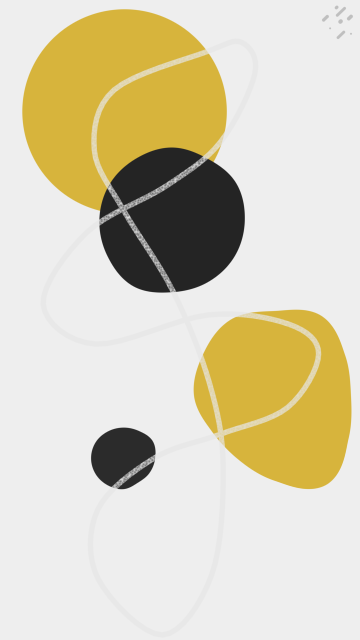
This background is drawn by a WebGL 2 fragment shader. Its source:

```glsl
#version 300 es
precision highp float;
// Abstract poster: a disc and soft blobs under one looping chalk ribbon.
// Blobs are splines in polar radius, the ribbon is a closed Catmull-Rom curve,
// and cellular noise gives the chalk its grain. Units: canvas width = 100.

uniform vec2 u_resolution;
out vec4 fragColor;

const vec3 PAPER = vec3(0.932);
const vec3 MUSTARD = vec3(0.843, 0.706, 0.235);
const vec3 INK = vec3(0.143);
const vec3 SOFT_INK = vec3(0.168);
const vec3 CHALK = vec3(0.902);
const vec3 SPECK = vec3(0.75);
const float RIBBON_HALF_WIDTH = 0.74;
const float CHALK_OPACITY = 0.74;
const float GRAIN_SCALE = 1.5;

const int SPOKES = 12;
const int KNOTS = 24;
const int STEPS = 8;
const int SPECKS = 8;

// Blob radii at equal angles, counter-clockwise from the right
const float INK_RADII[SPOKES] = float[](
  20.3, 20.6, 19.7, 20.1, 19.7, 19.9, 20.1, 20.5, 21.3, 20.1, 20.0, 20.2);
const float MUSTARD_RADII[SPOKES] = float[](
  21.1, 22.5, 25.7, 23.6, 24.5, 23.1, 22.5, 20.1, 20.4, 23.6, 28.5, 23.6);
const float PEBBLE_RADII[SPOKES] = float[](
  8.8, 9.4, 8.7, 8.5, 8.6, 8.9, 9.0, 8.9, 8.7, 8.6, 7.9, 8.3);

// Ribbon control knots
const vec2 RIBBON[KNOTS] = vec2[](
  vec2(67.1, 166.0), vec2(57.4, 163.4), vec2(31.7, 152.8), vec2(26.2, 136.1),
  vec2(34.3, 119.4), vec2(48.1, 96.8), vec2(58.2, 71.3), vec2(62.0, 48.1),
  vec2(58.8, 18.1), vec2(45.1, 1.4), vec2(27.3, 16.9), vec2(27.1, 36.1),
  vec2(42.8, 50.5), vec2(61.3, 57.2), vec2(79.9, 64.6), vec2(88.5, 79.4),
  vec2(80.3, 87.7), vec2(57.9, 90.3), vec2(26.6, 82.2), vec2(12.0, 93.3),
  vec2(24.1, 113.2), vec2(46.3, 126.2), vec2(61.3, 138.4), vec2(70.8, 157.4));

// Corner flecks: centre, half length, radius
const vec4 FLECKS[SPECKS] = vec4[](
  vec4(94.7, 174.5, 1.4, 0.4), vec4(90.4, 172.7, 0.7, 0.45),
  vec4(93.5, 175.7, 0.1, 0.45), vec4(97.2, 172.9, 0.45, 0.5),
  vec4(94.6, 171.8, 0.1, 0.55), vec4(94.7, 168.1, 1.1, 0.4),
  vec4(91.7, 169.9, 0.0, 0.25), vec4(97.5, 168.4, 0.0, 0.25));

vec2 catmullRom(vec2 a, vec2 b, vec2 c, vec2 d, float t) {
  return b + 0.5 * t * (c - a + t * (2.0 * a - 5.0 * b + 4.0 * c - d
    + t * (3.0 * (b - c) + d - a)));
}

float segmentDistance(vec2 p, vec2 a, vec2 b) {
  vec2 ab = b - a;
  float h = clamp(dot(p - a, ab) / max(dot(ab, ab), 1e-5), 0.0, 1.0);
  return length(p - a - ab * h);
}

float blobDistance(vec2 p, float radii[SPOKES]) {
  float turn = fract(atan(p.y, p.x) / 6.28319 + 1.0) * float(SPOKES);
  int i = int(turn) % SPOKES;
  float radius = catmullRom(vec2(radii[(i + SPOKES - 1) % SPOKES]), vec2(radii[i]),
    vec2(radii[(i + 1) % SPOKES]), vec2(radii[(i + 2) % SPOKES]), fract(turn)).x;
  return length(p) - radius;
}

float ribbonDistance(vec2 p) {
  float d = 1e3;
  for (int i = 0; i < KNOTS; i++) {
    vec2 a = RIBBON[(i + KNOTS - 1) % KNOTS], b = RIBBON[i];
    vec2 c = RIBBON[(i + 1) % KNOTS], e = RIBBON[(i + 2) % KNOTS];
    vec2 last = b;
    for (int k = 1; k <= STEPS; k++) {
      vec2 next = catmullRom(a, b, c, e, float(k) / float(STEPS));
      d = min(d, segmentDistance(p, last, next));
      last = next;
    }
  }
  return d;
}

float fleckDistance(vec2 p) {
  float d = 1e3;
  for (int i = 0; i < SPECKS; i++) {
    vec2 reach = vec2(0.72, 0.69) * FLECKS[i].z;
    d = min(d, segmentDistance(p, FLECKS[i].xy - reach, FLECKS[i].xy + reach) - FLECKS[i].w);
  }
  return d;
}

vec2 hash2(vec2 cell) {
  return fract(sin(vec2(dot(cell, vec2(127.1, 311.7)), dot(cell, vec2(269.5, 183.3)))) * 4375.85);
}

// Distance to the nearest scattered point
float cellular(vec2 p) {
  float d = 2.0;
  for (int y = -1; y <= 1; y++)
    for (int x = -1; x <= 1; x++) {
      vec2 cell = floor(p) + vec2(x, y);
      d = min(d, length(cell + hash2(cell) - p));
    }
  return d;
}

void main() {
  vec2 p = 100.0 * gl_FragCoord.xy / u_resolution.x;
  float soft = 70.0 / u_resolution.x;
  #define COVER(d) (1.0 - smoothstep(-soft, soft, d))

  // Flat shapes, back to front
  vec3 color = mix(PAPER, MUSTARD, COVER(length(p - vec2(34.6, 146.8)) - 28.4));
  color = mix(color, MUSTARD, COVER(blobDistance(p - vec2(76.4, 67.8), MUSTARD_RADII)));
  color = mix(color, INK, COVER(blobDistance(p - vec2(47.7, 116.7), INK_RADII)));
  color = mix(color, SOFT_INK, COVER(blobDistance(p - vec2(34.3, 50.5), PEBBLE_RADII)));
  color = mix(color, SPECK, COVER(fleckDistance(p)));

  // Chalk ribbon, grainier over dark shapes
  float grain = cellular(p * GRAIN_SCALE) - 0.45;
  float darkness = 1.0 - color.g;
  float opacity = clamp(CHALK_OPACITY - 0.1 * darkness + 0.65 * grain * darkness, 0.0, 1.0);
  color = mix(color, CHALK, opacity * COVER(ribbonDistance(p) - RIBBON_HALF_WIDTH));
  fragColor = vec4(color, 1.0);
}
```
